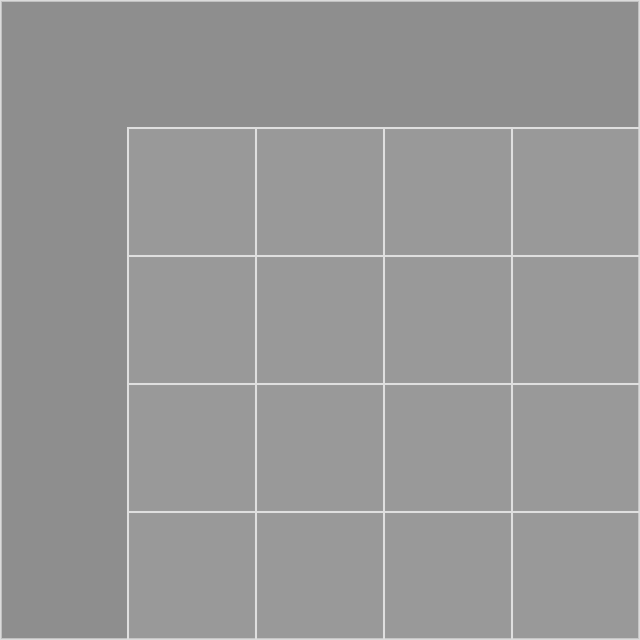
Write a WebGL 2 fragment shader that draws this pattern.

```glsl
#version 300 es
precision highp float;
// A four by four grid of grey squares with thin pale lines, set at the lower right
// of a darker grey field inside a pale frame. Distances to repeated lines and to the
// canvas edge give the strokes, smoothed over one pixel.

uniform vec2 u_resolution;
out vec4 fragColor;

// Coverage of a shape from its signed distance, negative inside.
float coverage(float dist, float pixel) {
    return clamp(0.5 - dist / pixel, 0.0, 1.0);
}

void main() {
    vec2 p = gl_FragCoord.xy / u_resolution;
    float pixel = 1.0 / min(u_resolution.x, u_resolution.y);

    // Lighter block, open to the right and bottom edges
    float block = max(0.2 - p.x, p.y - 0.8);
    vec3 colour = mix(vec3(0.555), vec3(0.6), coverage(block, pixel));

    // Lines every fifth of the canvas, kept within the block
    vec2 toLine = abs(fract(p * 5.0 + 0.5) - 0.5) / 5.0;
    float grid = max(min(toLine.x, toLine.y), block) - 0.0016;
    colour = mix(colour, vec3(0.875), coverage(grid, pixel));

    // Frame along the canvas edge
    vec2 toEdge = min(p, 1.0 - p);
    float frame = min(toEdge.x, toEdge.y) - 0.0026;
    colour = mix(colour, vec3(0.86), coverage(frame, pixel));

    fragColor = vec4(colour, 1.0);
}
```
